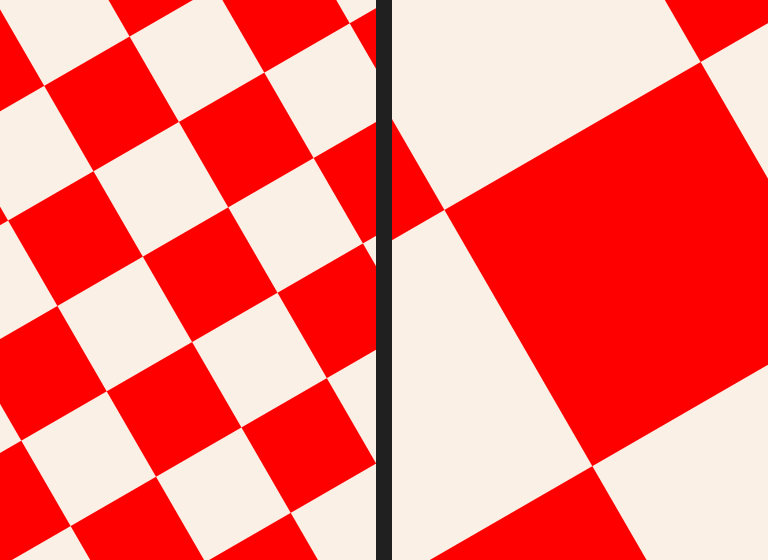
Left: the whole. Right: its middle third, enlarged.
A WebGL 1 fragment shader for this pattern:

```glsl
precision highp float;

uniform vec2 u_resolution;

// Triangle wave with unit slope: signed distance to the grid lines per axis
vec2 gridDistance(vec2 p) {
  return abs(mod(p + 0.5, 2.0) - 1.0) - 0.5;
}

void main() {
  // Centred coordinates, in canvas heights
  vec2 uv = (gl_FragCoord.xy - 0.5 * u_resolution) / u_resolution.y;

  // Board tilted by 30 degrees, one unit per square
  float tilt = radians(30.0);
  vec2 along = vec2(cos(tilt), sin(tilt));
  vec2 across = vec2(-along.y, along.x);
  vec2 offset = uv - vec2(-0.0807, 0.0417);
  vec2 board = vec2(dot(offset, along), dot(offset, across)) / 0.1761;

  // Product of two smoothed square waves gives the checks
  float pixel = 1.0 / (0.1761 * u_resolution.y);
  vec2 wave = clamp(2.0 * gridDistance(board) / pixel, -1.0, 1.0);
  float check = 0.5 + 0.5 * wave.x * wave.y;

  vec3 red = vec3(1.0, 0.0, 0.0);
  vec3 cream = vec3(0.98, 0.941, 0.902);
  gl_FragColor = vec4(mix(red, cream, check), 1.0);
}
```
